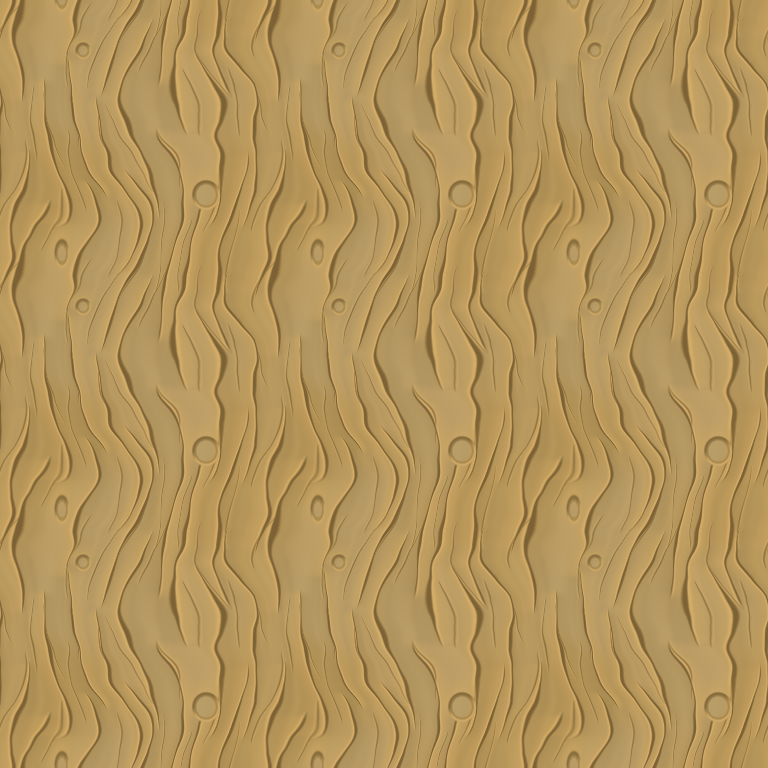
Reproduce this texture procedurally as a Shadertoy shader.

```glsl
const float TAU = 6.28318;
const float REPEATS = 3.0;
const vec3 WOOD = vec3(0.72, 0.61, 0.40);
const vec3 OCHRE = vec3(0.70, 0.575, 0.34);
const vec3 GLOW = vec3(0.82, 0.66, 0.39);
const vec3 SHADE = vec3(0.59, 0.48, 0.27);
const vec3 GROOVE = vec3(0.45, 0.35, 0.18);

// Knots: centre, then horizontal and vertical radius
const vec4 KNOTS[3] = vec4[3](
    vec4(0.805, 0.238, 0.054, 0.058),
    vec4(0.325, 0.802, 0.030, 0.032),
    vec4(0.242, 0.010, 0.029, 0.056));

float hash(vec2 p) {
    return fract(sin(dot(p, vec2(127.1, 311.7))) * 43758.5453);
}

vec2 wrapDelta(vec2 d) {
    return fract(d + 0.5) - 0.5;
}

// Value noise that wraps over the unit tile
float tileNoise(vec2 p, vec2 cells, float seed) {
    p *= cells;
    vec2 i = floor(p), f = fract(p);
    f = f * f * (3.0 - 2.0 * f);
    vec2 a = mod(i, cells) + seed, b = mod(i + 1.0, cells) + seed;
    return mix(mix(hash(a), hash(vec2(b.x, a.y)), f.x),
               mix(hash(vec2(a.x, b.y)), hash(b), f.x), f.y);
}

// Bends straight fibres into a sway, a fan and a detour around each knot
vec2 fibreSpace(vec2 p) {
    vec2 u = p;
    u.x += 0.040 * cos(TAU * (p.y - 0.72));
    u.x -= 0.065 * sin(TAU * (p.x - 0.70)) * sin(TAU * (p.y - 0.30));
    u.x += 0.055 * (tileNoise(p, vec2(4.0, 6.0), 3.0) - 0.5);
    u.x += 0.018 * (tileNoise(p, vec2(7.0, 15.0), 8.0) - 0.5);
    for (int i = 0; i < 3; i++) {
        vec2 d = wrapDelta(p - KNOTS[i].xy);
        vec2 k = d / (KNOTS[i].zw * vec2(1.5, 2.2));
        u.x -= 0.6 * d.x * exp(-dot(k, k));
    }
    return u;
}

// Tapered cracks: x = groove, y = lit lip, z = soft shade, w = warm glow
vec4 cracks(vec2 u, float count, float seed, float width, float reach, float px) {
    vec4 result = vec4(0.0);
    for (float i = 0.0; i < count; i++) {
        float r1 = hash(vec2(i, seed)), r2 = hash(vec2(i, seed + 1.0));
        float r3 = hash(vec2(i, seed + 2.0)), r4 = hash(vec2(i, seed + 3.0));
        vec2 centre = vec2((i + 0.2 + 0.6 * r1) / count, i * 0.618 + 0.3 * r2);
        vec2 d = wrapDelta(u - centre);
        float t = d.y / (reach * (0.55 + 0.45 * r3));
        float taper = max(0.0, 1.0 - t * t);
        d.x -= 0.013 * sin(d.y * 14.0 + TAU * r4) + 0.05 * (r2 - 0.5) * t;
        float x = r4 < 0.4 ? -d.x : d.x;
        float swell = 0.65 + 0.35 * sin(d.y * 23.0 + TAU * r1);
        float w = width * taper * swell * (0.6 + 0.6 * r2);
        float visible = smoothstep(0.0, 0.25, taper);
        float inner = smoothstep(-px, px, x);
        float groove = inner * (1.0 - smoothstep(0.55 * w, w + px, x));
        float lip = (1.0 - inner) * smoothstep(-0.5 * w - 0.004 - px, -0.002, x);
        float shade = inner * exp(-max(x, 0.0) / (2.0 * width));
        float glow = (1.0 - inner) * exp(min(x, 0.0) / (2.2 * width));
        result = max(result, visible * vec4(groove, lip, shade, glow));
    }
    return result;
}

// Sunken knot with a bevelled rim, dark above and bright below
vec3 addKnot(vec3 color, vec3 face, vec2 p, vec4 knot, float px) {
    vec2 d = wrapDelta(p - knot.xy);
    vec2 k = d / knot.zw;
    float size = min(knot.z, knot.w), rim = 0.006 + 0.11 * size;
    float dist = (length(k) - 1.0) * size;
    float facing = dot(k / max(length(k), 0.001), vec2(-0.45, 0.89));
    color = mix(color, GLOW, 0.6 * exp(-max(dist, 0.0) / 0.025) * smoothstep(-0.5, 1.0, facing));
    color = mix(color, face, 1.0 - smoothstep(-px, px, dist));
    float band = smoothstep(-px, px, dist + rim) * (1.0 - smoothstep(-px, px, dist));
    vec3 bevel = mix(GLOW, mix(SHADE, GROOVE, 0.6), smoothstep(-0.4, 0.6, facing));
    color = mix(color, bevel, 0.9 * band);
    float edge = 1.0 - smoothstep(0.001, 0.003 + px, abs(dist + rim));
    return mix(color, SHADE, 0.6 * edge);
}

void mainImage(out vec4 fragColor, in vec2 fragCoord) {
    vec2 p = fract(fragCoord / iResolution.xy * REPEATS);
    float px = REPEATS / min(iResolution.x, iResolution.y);
    vec2 u = fibreSpace(p);

    // Broad painted tones and fine fibres
    float tone = tileNoise(u, vec2(7.0, 3.0), 20.0);
    float fibre = tileNoise(u, vec2(48.0, 4.0), 31.0);
    float streak = tileNoise(u, vec2(19.0, 3.0), 47.0);
    vec3 color = mix(WOOD, OCHRE, smoothstep(0.25, 0.9, tone));
    color = mix(color, GLOW, 0.3 * smoothstep(0.6, 1.0, streak));
    color *= 1.0 + 0.06 * (fibre - 0.5);
    vec3 face = color;

    // Deep cracks, then hairline splits
    vec4 deep = cracks(u, 13.0, 5.0, 0.021, 0.44, px);
    vec4 fine = cracks(u, 23.0, 61.0, 0.007, 0.19, px);
    vec4 marks = max(deep, fine * vec4(0.7, 0.45, 0.5, 0.4));
    color = mix(color, SHADE, 0.38 * marks.z);
    color = mix(color, GLOW, 0.55 * marks.w);
    color = mix(color, GLOW * 1.06, 0.7 * marks.y);
    color = mix(color, GROOVE, 0.85 * marks.x);

    for (int i = 0; i < 3; i++) color = addKnot(color, face, p, KNOTS[i], px);
    fragColor = vec4(color, 1.0);
}
```
